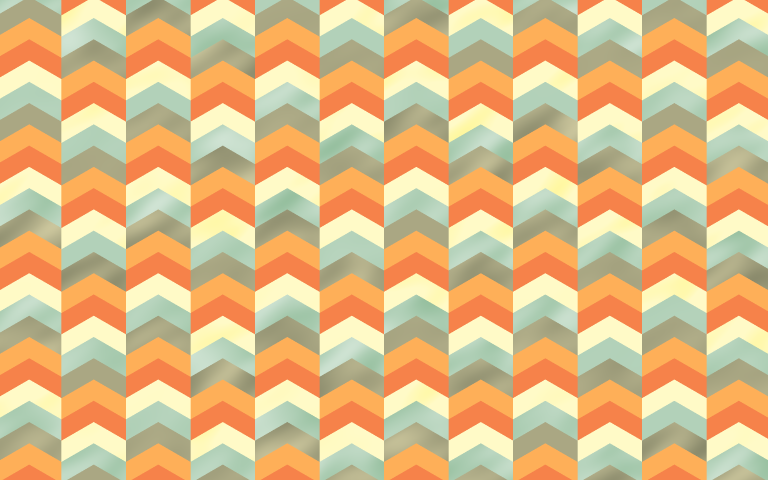
A Shadertoy shader for this pattern:

```glsl
// Columns of five-colour chevron bands, alternate columns shifted, with a soft sheen on some bands.

vec2 hash2(vec2 p) {
    vec3 q = fract(p.xyx * vec3(0.1031, 0.1030, 0.0973));
    q += dot(q, q.yzx + 33.33);
    return fract((q.xx + q.yz) * q.zy);
}

float cornerSlope(vec2 cell, vec2 offset) {
    float angle = 6.2832 * hash2(cell).x;
    return dot(vec2(cos(angle), sin(angle)), offset);
}

float gradientNoise(vec2 p) {
    vec2 i = floor(p), f = fract(p);
    vec2 u = f * f * f * (f * (f * 6.0 - 15.0) + 10.0);
    vec2 e = vec2(1.0, 0.0);
    return mix(mix(cornerSlope(i, f), cornerSlope(i + e, f - e), u.x),
               mix(cornerSlope(i + e.yx, f - e.yx), cornerSlope(i + 1.0, f - 1.0), u.x), u.y);
}

// Slanted streaks, different in strength and place on every band
float sheen(vec2 p, vec2 id) {
    vec2 seed = hash2(id + 17.0);
    vec2 along = vec2(0.82, 0.57);
    vec2 q = vec2(dot(p, along) * 7.0, dot(p, vec2(-along.y, along.x)) * 18.0);
    return 1.9 * gradientNoise(q + 40.0 * seed) * smoothstep(0.1, 0.75, seed.y);
}

vec3 chevrons(vec2 p) {
    const float columnWidth = 0.1344;
    float x = (p.x + 0.0063) / columnWidth;
    float column = floor(x);
    float drop = abs(fract(x) - 0.5) * columnWidth * 0.577;

    // Bands are counted downward; odd columns start two bands lower
    float band = floor((1.0 - p.y - 0.0375 - drop) / 0.0443 - 2.0 * mod(column, 2.0));
    float kind = mod(band, 5.0);

    if (kind < 0.5) return vec3(0.995, 0.685, 0.345);   // orange
    if (kind < 1.5) return vec3(0.965, 0.510, 0.290);   // vermilion

    float s = sheen(p, vec2(column, band) + 50.0);
    if (kind < 2.5) return vec3(1.0, 0.98, 0.78) - vec3(0.0, 0.01, 0.15) * max(s, 0.0);
    if (kind < 3.5) return vec3(0.70, 0.82, 0.725) + s * vec3(0.12, 0.075, 0.11);
    return vec3(0.665, 0.655, 0.515) + s * vec3(0.12, 0.11, 0.09);
}

void mainImage(out vec4 fragColor, in vec2 fragCoord) {
    // Average a 3 x 3 grid of samples for smooth edges
    vec3 color = vec3(0.0);
    for (int i = 0; i < 9; i++) {
        vec2 jitter = (vec2(i % 3, i / 3) - 1.0) / 3.0;
        color += chevrons((fragCoord + jitter) / iResolution.y);
    }
    fragColor = vec4(color / 9.0, 1.0);
}
```
